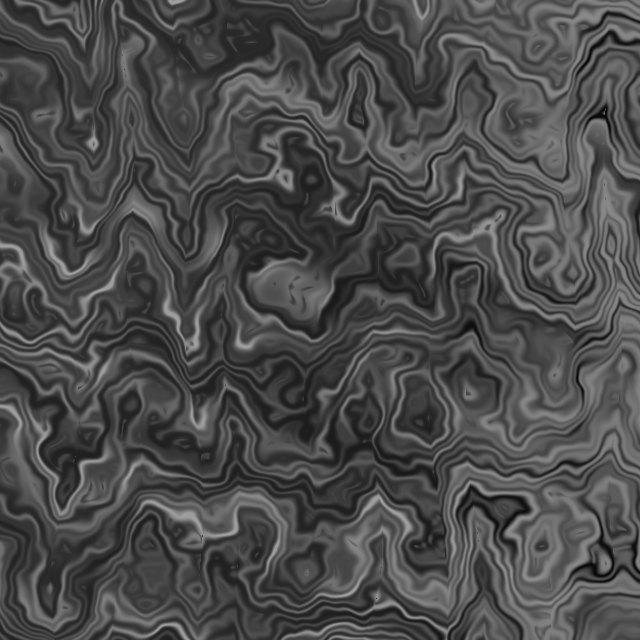
Write a WebGL 1 fragment shader that draws this texture.

```glsl
precision highp float;
// Grey marbled relief: folded zigzag streaks with smooth patches, paler to the right.
uniform vec2 u_resolution;

#define STRIPE_DENSITY 58.0
#define COLUMN_COUNT 5.3
#define COLUMN_SKEW 0.6
#define ZIGZAG_HEIGHT 0.15
#define FOLD_HEIGHT 0.045
#define FOLD_SCALE 12.0
#define STREAK_RATE vec2(7.0, 14.0)
#define LINE_CONTRAST 0.15
#define GRAIN_CONTRAST 0.38
#define DARK_BASE 0.255
#define LIGHT_BASE 0.385

const float PI = 3.14159265;

float hash(vec2 cell) {
  return fract(sin(dot(cell, vec2(127.1, 311.7))) * 43758.55);
}

float valueNoise(vec2 p) {
  vec2 cell = floor(p);
  vec2 f = fract(p);
  f = f * f * (3.0 - 2.0 * f);
  float low = mix(hash(cell), hash(cell + vec2(1.0, 0.0)), f.x);
  float high = mix(hash(cell + vec2(0.0, 1.0)), hash(cell + 1.0), f.x);
  return mix(low, high, f.y);
}

// Rotated sine octaves, each bent by the other axis
float layeredSines(vec2 p) {
  mat2 turn = mat2(0.75, 0.66, -0.66, 0.75) * 1.6;
  float sum = 0.0;
  float amplitude = 1.0;
  for (int i = 0; i < 5; i++) {
    p = turn * p + 1.7;
    sum += amplitude * sin(p.x + 1.3 * sin(p.y));
    amplitude *= 0.6;
  }
  return sum;
}

// Uneven triangle wave: wide falling flanks, narrow rising ones
float zigzag(float x) {
  float t = fract(x);
  return min(t / COLUMN_SKEW, (1.0 - t) / (1.0 - COLUMN_SKEW));
}

// Height whose contour lines become the streaks
float stripePhase(vec2 p) {
  float seam = p.x + 0.022 * sin(17.0 * p.x + 3.0 * p.y)
             + 0.012 * sin(13.0 * p.y + 5.0 * p.x);
  float strength = 0.85 + 0.35 * sin(7.0 * p.y + 11.0 * p.x);
  float height = p.y + ZIGZAG_HEIGHT * strength * zigzag(seam * COLUMN_COUNT);
  height += FOLD_HEIGHT * layeredSines(p * FOLD_SCALE);
  return height * STRIPE_DENSITY;
}

void main() {
  vec2 p = gl_FragCoord.xy / u_resolution;

  // Contour spacing, used to calm flat patches and crowded lines
  float phase = stripePhase(p);
  float e = 0.001;
  vec2 slope = vec2(stripePhase(p + vec2(e, 0.0)),
                    stripePhase(p + vec2(0.0, e))) - phase;
  float density = length(slope) / e;
  float visible = smoothstep(8.0, 50.0, density)
                * (1.0 - 0.7 * smoothstep(190.0, 400.0, density));

  // Fine lines plus longer grains of random brightness
  float along = dot(p, STREAK_RATE);
  float grain = valueNoise(vec2(phase * 0.8, along));
  float lineStrength = valueNoise(vec2(phase * 0.4 + 37.0, along * 0.7));
  float streak = LINE_CONTRAST * lineStrength * sin(PI * phase)
               + GRAIN_CONTRAST * (grain - 0.5);
  streak *= visible;

  // Bright streaks on the dark side, dark streaks on the pale side
  float drift = layeredSines(p * 2.2 + 4.0);
  float pale = smoothstep(0.5, 0.95, p.x + 0.04 * drift);
  streak += mix(1.8, -1.6, pale) * streak * streak;

  float base = mix(DARK_BASE, LIGHT_BASE, pale) + 0.018 * drift;
  float tone = clamp(base + streak, 0.04, 0.62);
  gl_FragColor = vec4(vec3(tone), 1.0);
}
```
